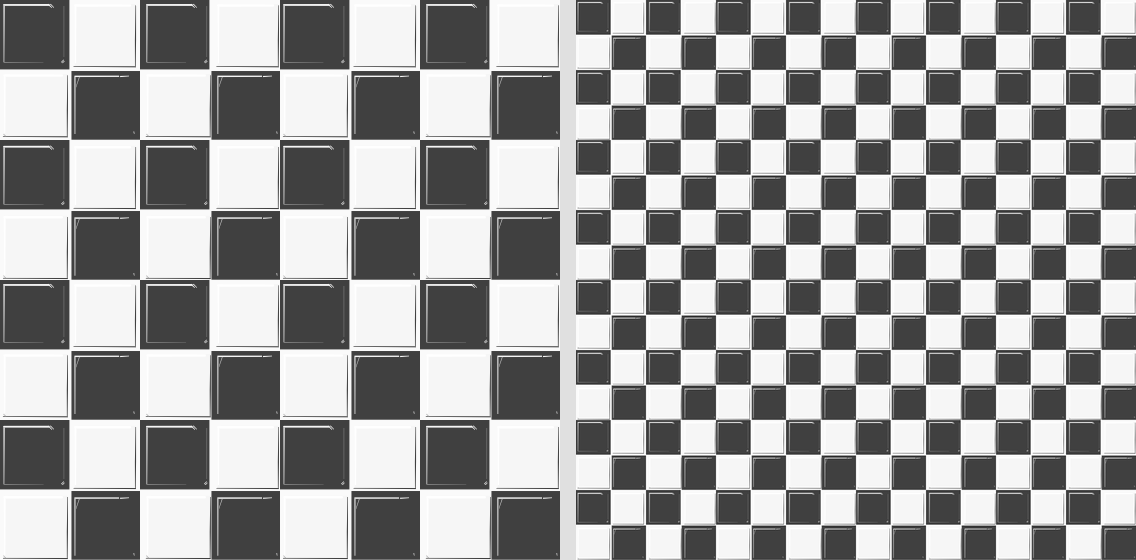
Left, the tile; right, the same tile 2 across and 2 down.
This pattern is drawn by a WebGL 1 fragment shader. Its source:

```glsl
precision highp float;
// Glossy black and white checkerboard tiles with inked bevel highlights and shadows.

uniform vec2 u_resolution;

const float TILE = 96.0;   // design units per tile
const float COUNT = 8.0;   // tiles across and down

float pixelSize;           // design units per screen pixel

// Coverage of a straight stroke whose half width runs from wa to wb.
float stroke(vec2 p, vec2 a, vec2 b, float wa, float wb) {
  vec2 ab = b - a;
  float t = clamp(dot(p - a, ab) / dot(ab, ab), 0.0, 1.0);
  float d = length(p - a - ab * t);
  float w = mix(wa, wb, t);
  return clamp((d + w) / pixelSize + 0.5, 0.0, 1.0)
       - clamp((d - w) / pixelSize + 0.5, 0.0, 1.0);
}

// Coverage of an axis-aligned rectangle.
float box(vec2 p, vec2 lo, vec2 hi) {
  vec2 inside = clamp((p - lo) / pixelSize + 0.5, 0.0, 1.0)
              * clamp((hi - p) / pixelSize + 0.5, 0.0, 1.0);
  return inside.x * inside.y;
}

// Dark tile with a continuous top highlight ending in two slashes.
float slashedGloss(vec2 p) {
  float g = stroke(p, vec2(5.5, 6.8), vec2(67.0, 6.8), 1.2, 1.3);
  g = max(g, stroke(p, vec2(5.6, 6.5), vec2(5.4, 85.0), 0.9, 0.45));
  g = max(g, stroke(p, vec2(66.5, 6.2), vec2(71.0, 10.5), 0.8, 0.4));
  g = max(g, stroke(p, vec2(69.5, 6.0), vec2(73.5, 10.0), 0.6, 0.35));
  g = max(g, 0.5 * stroke(p, vec2(87.7, 9.0), vec2(87.7, 78.0), 0.3, 0.25));
  g = max(g, 0.6 * stroke(p, vec2(5.5, 86.0), vec2(59.0, 86.0), 0.4, 0.15));
  g = max(g, 0.8 * stroke(p, vec2(84.5, 85.0), vec2(87.0, 82.5), 0.6, 0.6));
  return max(g, 0.8 * stroke(p, vec2(86.0, 86.0), vec2(88.0, 84.0), 0.6, 0.5));
}

// Dark tile with a broken top highlight and a sliver in the corner.
float brokenGloss(vec2 p) {
  float g = stroke(p, vec2(7.0, 8.7), vec2(66.5, 8.6), 1.0, 0.9);
  g = max(g, stroke(p, vec2(69.5, 8.9), vec2(80.5, 8.3), 0.8, 0.5));
  g = max(g, stroke(p, vec2(6.8, 9.0), vec2(6.8, 87.0), 0.75, 0.5));
  g = max(g, 0.7 * stroke(p, vec2(12.7, 10.0), vec2(8.0, 24.0), 0.5, 0.3));
  return max(g, 0.8 * stroke(p, vec2(87.6, 85.0), vec2(88.0, 87.0), 0.6, 0.4));
}

// Light tile: faint face, white bevel on top and left, shadow on right and bottom.
vec3 lightBevel(vec3 color, vec2 p, float left, float right) {
  color = mix(color, vec3(0.965), box(p, vec2(left, 5.5), vec2(right, 91.0)));
  float shine = max(stroke(p, vec2(left + 1.0, 7.5), vec2(right - 8.0, 7.5), 1.8, 1.6),
                    stroke(p, vec2(left + 1.0, 8.0), vec2(left + 1.0, 86.0), 1.3, 0.8));
  color = mix(color, vec3(1.0), shine);
  float shade = max(stroke(p, vec2(right, 8.0), vec2(right - 0.4, 55.0), 0.4, 0.8),
                    stroke(p, vec2(right - 0.4, 55.0), vec2(right - 0.6, 90.0), 0.8, 0.5));
  shade = max(shade, stroke(p, vec2(left - 1.0, 91.2), vec2(right - 0.5, 91.6), 0.45, 0.75));
  return mix(color, vec3(0.25), shade);
}

void main() {
  vec2 uv = gl_FragCoord.xy / u_resolution;
  vec2 p = vec2(uv.x, 1.0 - uv.y) * TILE * COUNT;
  pixelSize = TILE * COUNT / min(u_resolution.x, u_resolution.y);

  // Checkerboard ground: odd rows leave grout at left and top, even ones at right and bottom.
  vec2 cell = floor(p / TILE);
  vec2 local = p - cell * TILE;
  vec2 odd = mod(cell, 2.0);
  vec3 color = vec3(0.98);
  if (odd.x == odd.y) {
    vec2 lo = odd.y * vec2(2.0, 1.4);
    vec2 hi = mix(vec2(95.2), vec2(96.0, 95.6), odd.y);
    color = mix(color, vec3(0.25), box(local, lo, hi));
  }

  // Bevels slide slightly in every second pair of columns and rows.
  vec2 slide = vec2(4.0, 2.4) * step(2.0, mod(cell, 4.0));
  vec2 q = p - slide;
  vec2 bevelCell = floor(q / TILE);
  local = q - bevelCell * TILE;
  odd = mod(bevelCell, 2.0);
  if (odd.x == odd.y) {
    float gloss = odd.y < 0.5 ? slashedGloss(local) : brokenGloss(local);
    color = mix(color, vec3(0.96), gloss);
  } else if (odd.x > 0.5) {
    color = lightBevel(color, local, 6.5, 90.2);
  } else {
    color = lightBevel(color, local, 5.5, 92.8);
    float scuff = stroke(local, vec2(5.0, 88.0), vec2(8.0, 91.0), 0.3, 0.4);
    color = mix(color, vec3(0.6), scuff);
  }

  gl_FragColor = vec4(color, 1.0);
}
```
